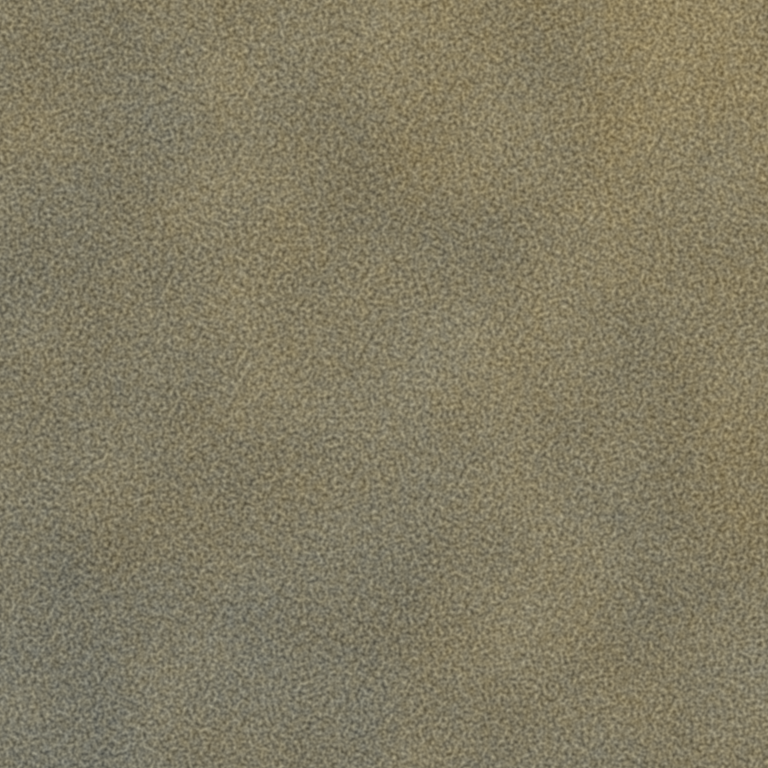
This texture is drawn by a WebGL 1 fragment shader. Its source:

```glsl
precision highp float;
// Fine sandy grain over soft, cloudy patches of ochre and grey-green.

uniform vec2 u_resolution;

float hash(vec2 cell) {
  vec3 p = fract(vec3(cell.xyx) * vec3(0.1031, 0.1030, 0.0973));
  p += dot(p, p.yzx + 33.33);
  return fract((p.x + p.y) * p.z);
}

vec2 randomDirection(vec2 cell) {
  float angle = 6.2832 * hash(cell);
  return vec2(cos(angle), sin(angle));
}

// Signed gradient noise, centred on zero.
float gradientNoise(vec2 p) {
  vec2 i = floor(p);
  vec2 f = p - i;
  vec2 s = f * f * f * (f * (f * 6.0 - 15.0) + 10.0);
  vec2 e = vec2(1.0, 0.0);
  float a = dot(randomDirection(i), f);
  float b = dot(randomDirection(i + e.xy), f - e.xy);
  float c = dot(randomDirection(i + e.yx), f - e.yx);
  float d = dot(randomDirection(i + e.xx), f - e.xx);
  return mix(mix(a, b, s.x), mix(c, d, s.x), s.y);
}

vec2 rotate(vec2 p, float angle) {
  float c = cos(angle);
  float s = sin(angle);
  return vec2(c * p.x - s * p.y, s * p.x + c * p.y);
}

// Layered clouds, turned at each octave to hide the lattice.
float clouds(vec2 p) {
  float sum = 0.0;
  float weight = 1.0;
  for (int octave = 0; octave < 4; octave++) {
    sum += weight * gradientNoise(p);
    p = rotate(p, 0.9) * 2.03 + 17.3;
    weight *= 0.62;
  }
  return sum;
}

// Two crossed layers of small grains.
float grain(vec2 p, float frequency) {
  float coarse = gradientNoise(rotate(p, 0.5) * frequency + 41.0);
  float fine = gradientNoise(rotate(p, 1.2) * frequency * 1.37 + 83.0);
  return 0.7 * coarse + 0.55 * fine;
}

// Soft round patch with its peak at the centre.
float patchAt(vec2 p, vec2 centre, vec2 radius) {
  vec2 d = (p - centre) / radius;
  return exp(-dot(d, d));
}

void main() {
  vec2 uv = gl_FragCoord.xy / min(u_resolution.x, u_resolution.y);

  vec3 coolStone = vec3(0.484, 0.471, 0.403);
  vec3 warmOchre = vec3(0.535, 0.490, 0.371);
  vec3 shadeTint = vec3(1.0, 0.98, 0.86);

  // Warmth grows toward the upper right, broken up by clouds.
  float slope = dot(uv - 0.5, vec2(0.5, 0.62));
  float paleCentre = patchAt(uv, vec2(0.56, 0.33), vec2(0.12, 0.07))
                   + patchAt(uv, vec2(0.57, 0.57), vec2(0.09, 0.05));
  float warmth = 0.52 + slope + 0.55 * clouds(uv * 4.0 + 5.0) - 0.35 * paleCentre;
  vec3 color = mix(coolStone, warmOchre, clamp(warmth, -0.2, 1.2));

  // Broad changes of light, then the sharp grain.
  float light = 0.035 * clouds(uv * 5.0 + 29.0) + 0.022 * paleCentre + 0.02 * slope;
  float speckle = 0.245 * grain(uv, 170.0);
  color += (light + speckle) * shadeTint;

  // Faint drift between red and blue inside the grain.
  float tint = 0.025 * gradientNoise(uv * 75.0 + 61.0);
  color += tint * vec3(0.5, 0.0, -1.0);

  gl_FragColor = vec4(clamp(color, 0.0, 1.0), 1.0);
}
```
